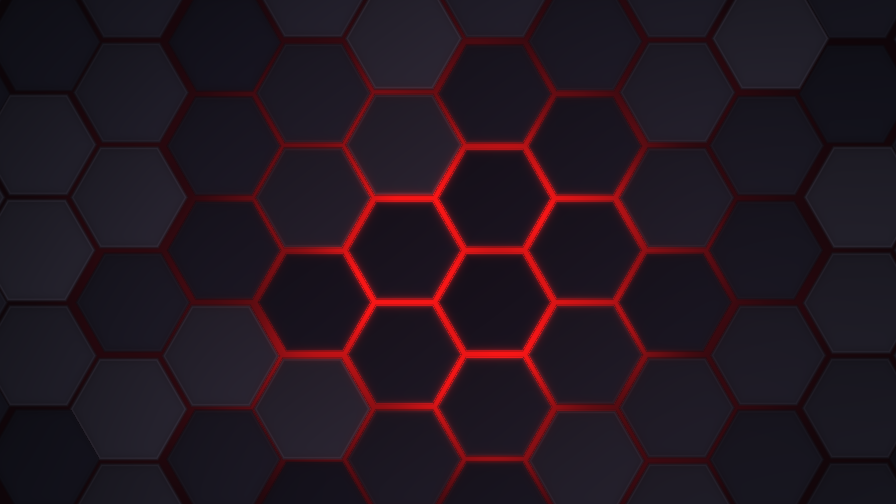
Give the GLSL for this background, as a Shadertoy shader.

```glsl
// A wall of dark hexagonal blocks with red light leaking through the gaps.
// Each block gets a hashed height that shifts and enlarges its face; the
// nearest face colours the point, and its edge distance shapes gap and glow.

const float ROW = 0.2058;               // spacing of blocks within a column
const float COLUMN = ROW * 0.8660;      // spacing of columns
const vec2 GRID_ORIGIN = vec2(-0.086, 0.0035);
const vec2 GLOW_CENTRE = vec2(0.026, -0.055);

const vec3 FACE_LOW = vec3(0.066, 0.068, 0.108);
const vec3 FACE_HIGH = vec3(0.142, 0.138, 0.182);
const vec3 GAP_DARK = vec3(0.035, 0.022, 0.040);
const vec3 RED_DEEP = vec3(0.42, 0.035, 0.055);
const vec3 RED_HOT = vec3(0.97, 0.085, 0.085);

float hash(vec2 p) {
    vec3 q = fract(p.xyx * vec3(0.1031, 0.1030, 0.0973));
    q += dot(q, q.yzx + 33.33);
    return fract((q.x + q.y) * q.z);
}

vec2 gradient(vec2 cell) {
    float angle = 6.2832 * hash(cell + 51.0);
    return vec2(cos(angle), sin(angle));
}

float gradientNoise(vec2 p) {
    vec2 i = floor(p), f = fract(p);
    vec2 u = f * f * f * (f * (f * 6.0 - 15.0) + 10.0);
    vec2 e = vec2(1.0, 0.0);
    float low = mix(dot(gradient(i), f), dot(gradient(i + e), f - e), u.x);
    float high = mix(dot(gradient(i + e.yx), f - e.yx),
                     dot(gradient(i + 1.0), f - 1.0), u.x);
    return mix(low, high, u.y);
}

// Signed distance to a flat-topped hexagon
float hexDistance(vec2 p, float apothem) {
    p = abs(p);
    return max(p.y, dot(p, vec2(0.8660, 0.5))) - apothem;
}

vec2 hexCentre(vec2 cell) {
    float shift = 0.5 * mod(cell.x, 2.0);
    return GRID_ORIGIN + vec2(cell.x * COLUMN, (cell.y + shift) * ROW);
}

// Blocks sink around the light and vary freely elsewhere
float blockHeight(vec2 cell, vec2 centre) {
    float sunk = 1.0 - smoothstep(0.12, 0.34, length(centre - GLOW_CENTRE));
    return mix(hash(cell + 17.0), 0.22 * hash(cell + 5.0), sunk);
}

// Nearest face: x = edge distance, y = height, zw = position on the face
vec4 nearestBlock(vec2 p) {
    vec2 base = round((p - GRID_ORIGIN) / vec2(COLUMN, ROW));
    vec4 best = vec4(1.0);
    for (int x = -1; x <= 1; x++)
    for (int y = -2; y <= 1; y++) {
        vec2 cell = base + vec2(x, y);
        vec2 centre = hexCentre(cell);
        float height = blockHeight(cell, centre);
        vec2 local = p - centre * (1.0 + 0.022 * height);
        float d = hexDistance(local, 0.0965 + 0.005 * height);
        if (d < best.x) best = vec4(d, height, local);
    }
    return best;
}

// Face shading: slanted light, dark rim and a thin bevel highlight
vec3 shadeFace(vec4 block, float warmth) {
    vec3 colour = mix(FACE_LOW, FACE_HIGH, block.y);
    colour *= 1.0 + 1.1 * dot(block.zw, vec2(0.6, -0.8));
    colour += warmth * vec3(0.022, -0.004, -0.002);
    colour *= 1.0 - 0.35 * exp(block.x / 0.006);
    float bevel = exp(-pow((block.x + 0.004) / 0.0017, 2.0));
    return colour + bevel * block.y * vec3(0.055, 0.05, 0.06);
}

void mainImage(out vec4 fragColor, in vec2 fragCoord) {
    float pixel = 1.0 / iResolution.y;
    vec2 p = (fragCoord - 0.5 * iResolution.xy) * pixel;
    vec4 block = nearestBlock(p);

    // Hot core of light inside a wide dim spread
    float reach = length((p - GLOW_CENTRE) * vec2(0.96, 1.06));
    float uneven = 1.0 + 0.6 * gradientNoise(p * 5.0 + 3.0);
    float hot = clamp(exp(-pow(reach / 0.36, 3.2)) * uneven, 0.0, 1.0);
    float spread = exp(-pow(reach / 0.62, 2.0));

    // Faces, then gaps, then light spilling over the rims
    vec3 face = shadeFace(block, spread);
    vec3 gap = mix(GAP_DARK + RED_DEEP * spread * 0.85 * uneven, RED_HOT, hot);
    float edge = 0.0012 + pixel;
    vec3 colour = mix(face, gap, smoothstep(-edge, edge, block.x));
    float halo = exp(min(block.x, 0.0) / 0.0055) * step(block.x, 0.0);
    colour += RED_HOT * halo * (0.38 * hot + 0.07 * spread);

    // Dim towards the corners
    colour *= 1.0 - 0.24 * smoothstep(0.45, 1.05, length(p));
    fragColor = vec4(clamp(colour, 0.0, 1.0), 1.0);
}
```
